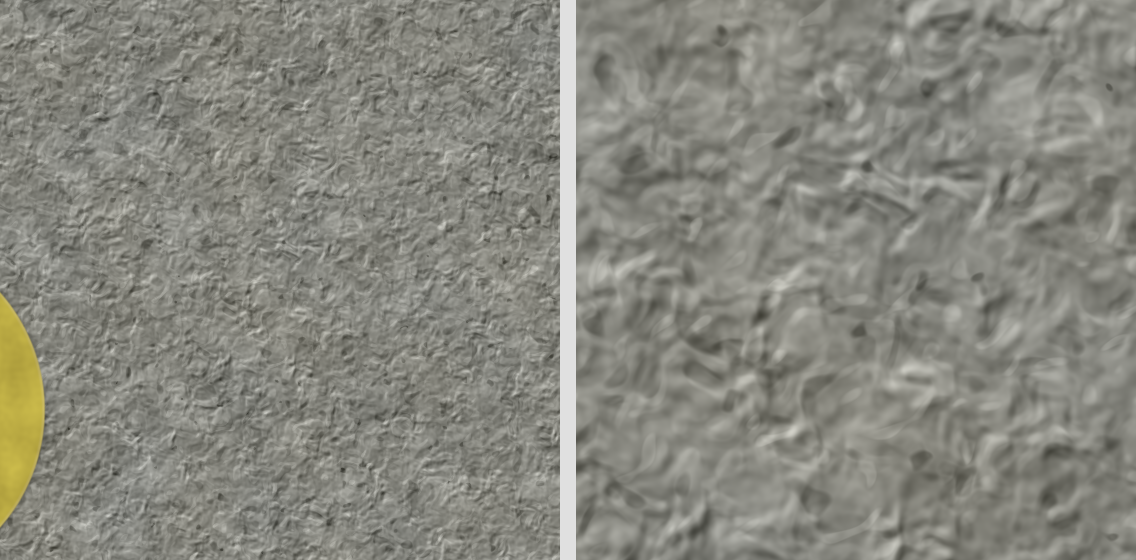
Left: the whole. Right: its middle third, enlarged.
Write a WebGL 1 fragment shader that draws this texture.

```glsl
precision highp float;
uniform vec2 u_resolution;

#define STONE vec3(0.521, 0.521, 0.491)
#define YELLOW vec3(0.735, 0.672, 0.262)
#define GRAIN_FREQ 36.0
#define RELIEF 0.22
#define RELIEF_STEP 0.0055
#define HEIGHT_TONE 0.13
#define CAVITY_DEPTH 0.10
#define LIGHT_DIR vec2(-0.55, 0.83)
#define DISC_CENTER vec2(-0.236, 0.268)
#define DISC_RADIUS 0.316

vec2 hash2(vec2 p) {
  vec3 q = fract(vec3(p.xyx) * vec3(0.1031, 0.1030, 0.0973));
  q += dot(q, q.yzx + 33.33);
  return fract((q.xx + q.yz) * q.zy);
}

float cornerSlope(vec2 cell, vec2 f, vec2 corner) {
  return dot(hash2(cell + corner + 57.0) * 2.0 - 1.0, f - corner);
}

// Gradient noise, roughly -0.5 to 0.5
float noise(vec2 p) {
  vec2 i = floor(p), f = p - i;
  vec2 u = f * f * f * (f * (f * 6.0 - 15.0) + 10.0);
  float low = mix(cornerSlope(i, f, vec2(0, 0)), cornerSlope(i, f, vec2(1, 0)), u.x);
  float high = mix(cornerSlope(i, f, vec2(0, 1)), cornerSlope(i, f, vec2(1, 1)), u.x);
  return mix(low, high, u.y);
}

// Flat-topped bumps with short steep borders
float plateau(vec2 p) {
  return smoothstep(-0.13, 0.13, noise(p)) - 0.5;
}

// Grain coordinates: jostled and turned slightly along a rising diagonal
vec2 grainSpace(vec2 p) {
  p += 0.011 * vec2(noise(p * 27.0), noise(p * 27.0 + 40.0));
  return mat2(0.82, -0.57, 0.57, 0.82) * p * GRAIN_FREQ * vec2(0.95, 1.05);
}

float height(vec2 p) {
  vec2 q = grainSpace(p);
  float h = 0.32 * plateau(q) + 0.24 * plateau(q * 1.9 + 11.0);
  return h + 0.35 * noise(q * 2.7 + 23.0) + 0.2 * noise(q * 4.1 + 37.0);
}

// Scattered pits, one at most per cell
float pits(vec2 p, float cells, float chance, float maxRadius) {
  vec2 cell = floor(p * cells);
  vec2 rnd = hash2(cell + cells);
  vec2 d = fract(p * cells) - 0.3 - 0.4 * hash2(cell + 91.0);
  float r = maxRadius * mix(0.45, 1.0, rnd.y);
  return step(rnd.x, chance) * (1.0 - smoothstep(0.4 * r, r, length(d)));
}

vec3 stone(vec2 p) {
  // Relief lit from one side, stronger in some places than in others
  float h = height(p);
  float slope = h - height(p + LIGHT_DIR * RELIEF_STEP);
  float rough = mix(0.55, 1.45, smoothstep(-0.2, 0.25, noise(p * 19.0 + 63.0)));
  float tone = RELIEF * slope * rough + HEIGHT_TONE * h;

  // Broad stains, pale worn patches and fine grit
  tone += 0.045 * noise(p * 5.0 + 3.0) + 0.11 * noise(p * 17.0 + 7.0);
  tone += 0.04 * smoothstep(0.15, 0.34, noise(p * vec2(8.0, 11.0) + 19.0));
  tone += 0.035 * noise(p * 170.0);

  // Ragged cavities and small pale chips
  vec2 q = grainSpace(p);
  tone -= CAVITY_DEPTH * smoothstep(0.2, 0.38, noise(q * 1.4 + 51.0));
  tone += 0.07 * smoothstep(0.2, 0.36, noise(q * vec2(1.5, 2.3) + 83.0));

  // Pits with uneven outlines, denser toward the bottom
  vec2 bent = p + 0.011 * vec2(noise(p * 75.0), noise(p * 75.0 + 9.0));
  tone -= 0.14 * pits(bent, 27.0, mix(0.22, 0.08, p.y), 0.2);
  tone -= 0.10 * pits(bent, 9.0, mix(0.2, 0.04, p.y), 0.15);

  // Faint warm and cool drift
  vec3 tint = vec3(0.012, 0.003, -0.012) * noise(p * 6.0 + 71.0);
  return STONE + tone + tint;
}

vec3 yellowSkin(vec2 p, float edge) {
  float mottle = 0.09 * noise(p * vec2(22.0, 13.0)) + 0.04 * noise(p * 70.0);
  float rim = smoothstep(-0.007, -0.002, edge);
  return YELLOW + mottle * vec3(1.0, 1.0, 0.5) + rim * vec3(0.02, 0.02, 0.1);
}

void main() {
  vec2 p = gl_FragCoord.xy / u_resolution;
  float soft = 1.2 / min(u_resolution.x, u_resolution.y);
  float edge = length(p - DISC_CENTER) - DISC_RADIUS;

  // Thin broken contact shadow beside the yellow disc
  float shadow = exp(-max(edge, 0.0) / 0.005);
  shadow *= 0.16 + 0.3 * noise(p * 24.0 + 5.0);
  vec3 color = stone(p) * (1.0 - max(shadow, 0.0));

  color = mix(yellowSkin(p, edge), color, smoothstep(-soft, soft, edge));
  gl_FragColor = vec4(clamp(color, 0.0, 1.0), 1.0);
}
```
